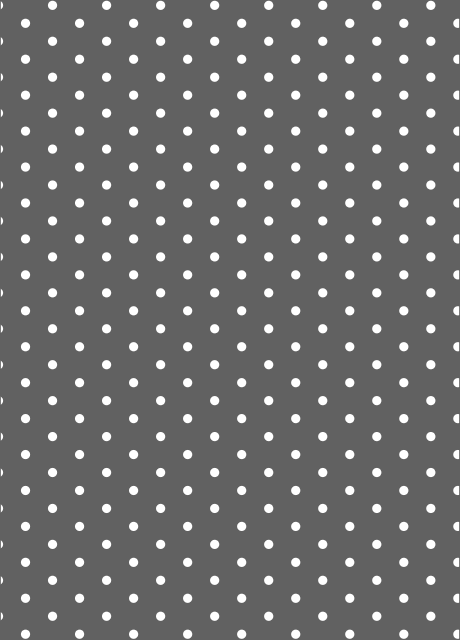
This pattern is drawn by a WebGL 1 fragment shader. Its source:

```glsl
precision highp float;

// Small white polka dots on a plain mid-grey ground, in staggered rows.
// Two identical rectangular lattices, offset by half a cell, give the stagger;
// the dot is a circle distance, and a hairline of ground trims both sides.

uniform vec2 u_resolution;

// Distance from p to the nearest point of a lattice through origin.
float latticeDistance(vec2 p, vec2 origin, vec2 pitch) {
  vec2 cell = fract((p - origin) / pitch + 0.5) - 0.5;
  return length(cell * pitch);
}

void main() {
  // Canvas height is one unit.
  vec2 p = gl_FragCoord.xy / u_resolution.y;
  float width = u_resolution.x / u_resolution.y;
  float pixel = 1.0 / u_resolution.y;

  // Staggered dots
  vec2 pitch = vec2(0.08444, 0.05615);
  vec2 origin = vec2(0.0821, 0.0371);
  float nearest = min(latticeDistance(p, origin, pitch),
                      latticeDistance(p, origin + 0.5 * pitch, pitch));
  float dot_mask = clamp(0.5 - (nearest - 0.00716) / pixel, 0.0, 1.0);

  // Hairline margin at the left and right edges
  float edge = min(p.x, width - p.x);
  float inside = clamp(0.5 + (edge - 0.0013) / pixel, 0.0, 1.0);

  vec3 ground = vec3(0.38);
  gl_FragColor = vec4(mix(ground, vec3(1.0), dot_mask * inside), 1.0);
}
```
